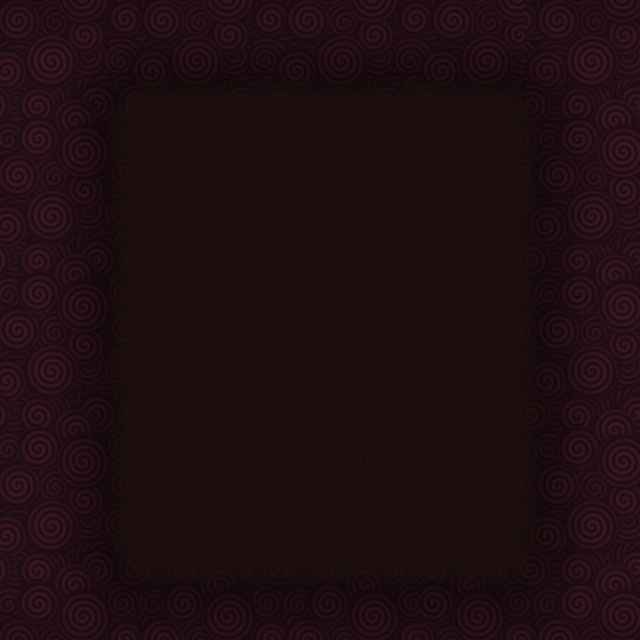
This background is drawn by a Shadertoy shader. Its source:

```glsl
// A dark plum wall of embossed, overlapping spirals around a soft, nearly black panel.
// Repeating spiral lattices lie over a cellular bed of arcs; the distance to a
// rounded box drives the panel, its shadow and the brightness of the border.

const float TAU = 6.2831853;
const vec2 TILE = vec2(0.2266, 0.2422);   // period of the ornament
const float CELLS = 4.0;                  // bed cells per tile side
const float PITCH = 0.0102;               // spacing of the spiral ridges

const vec3 PANEL = vec3(0.112, 0.058, 0.058);
const vec3 SHADE = vec3(0.105, 0.043, 0.055);
const vec3 PLUM = vec3(0.190, 0.075, 0.107);
const vec3 GROOVE = vec3(0.58, 0.62, 0.72);
const vec3 RIDGE = vec3(1.24, 1.20, 1.14);

vec2 hash2(vec2 cell) {
    vec2 s = vec2(dot(cell, vec2(127.1, 311.7)), dot(cell, vec2(269.5, 183.3)));
    return fract(sin(s) * 4375.85);
}

float roundedBox(vec2 p, vec2 halfSize, float radius) {
    vec2 q = abs(p) - halfSize + radius;
    return length(max(q, 0.0)) + min(max(q.x, q.y), 0.0) - radius;
}

// Height of a spiral groove at offset d from its centre
float spiral(vec2 d, float pitch, float turn) {
    float angle = atan(d.y, d.x + 1e-6) / TAU;
    float wave = 0.5 + 0.5 * cos(TAU * (length(d) / pitch - angle + turn));
    return pow(wave, 0.8);
}

// Cellular bed: arcs around the nearest jittered centre, dark along the seams
float arcBed(vec2 p) {
    vec2 size = TILE / CELLS;
    vec2 home = floor(p / size);
    vec2 nearestOffset = vec2(0.0);
    float nearest = 1.0;
    float second = 1.0;
    for (int j = -1; j <= 1; j++) {
        for (int i = -1; i <= 1; i++) {
            vec2 cell = home + vec2(i, j);
            vec2 jitter = 0.15 + 0.7 * hash2(mod(cell, CELLS));
            vec2 d = p - (cell + jitter) * size;
            float dist = length(d);
            if (dist < nearest) {
                second = nearest;
                nearest = dist;
                nearestOffset = d;
            } else {
                second = min(second, dist);
            }
        }
    }
    float seam = smoothstep(0.0, 0.008, second - nearest);
    return spiral(nearestOffset, PITCH * 0.9, 0.2) * mix(0.25, 0.75, seam);
}

// Lays one repeated spiral disc over the relief below it
float spiralLayer(float below, vec2 p, vec2 centre, float radius, float turn, float pixel) {
    vec2 d = p - centre;
    d -= TILE * round(d / TILE);
    float r = length(d);
    float soft = max(pixel, 0.0015);
    float contact = 1.0 - 0.55 * exp(-max(r - radius, 0.0) / 0.005);
    float bevel = 1.0 - 0.35 * smoothstep(0.35, 1.0, r / radius);
    float rim = smoothstep(radius, radius - 0.004, r);
    float disc = spiral(d, PITCH, turn) * bevel * mix(0.4, 1.0, rim);
    return mix(below * contact, disc, smoothstep(radius + soft, radius - soft, r));
}

float ornament(vec2 p, float pixel) {
    float h = arcBed(p);
    // Small discs lie deepest, the two large families on top
    h = spiralLayer(h, p, vec2(0.196, 0.030), 0.028, 0.6, pixel);
    h = spiralLayer(h, p, vec2(0.010, 0.111), 0.034, 0.1, pixel);
    h = spiralLayer(h, p, vec2(0.132, 0.055), 0.031, 0.4, pixel);
    h = spiralLayer(h, p, vec2(0.028, 0.032), 0.035, 0.8, pixel);
    h = spiralLayer(h, p, vec2(0.059, 0.166), 0.029, 0.3, pixel);
    h = spiralLayer(h, p, vec2(0.212, 0.163), 0.032, 0.0, pixel);
    h = spiralLayer(h, p, vec2(0.150, 0.162), 0.031, 0.5, pixel);
    h = spiralLayer(h, p, vec2(0.117, 0.188), 0.034, 0.7, pixel);
    h = spiralLayer(h, p, vec2(0.060, 0.217), 0.033, 0.2, pixel);
    h = spiralLayer(h, p, vec2(0.081, 0.096), 0.042, 0.0, pixel);
    return spiralLayer(h, p, vec2(0.130, 0.237), 0.042, 0.5, pixel);
}

void mainImage(out vec4 fragColor, in vec2 fragCoord) {
    vec2 uv = fragCoord / iResolution.xy;
    float pixel = 1.0 / iResolution.y;

    // The ornament restarts on the right, with its seam near the panel edge
    vec2 p = vec2(uv.x, 1.0 - uv.y);
    float seamX = uv.y > 0.845 ? 0.82 : 0.66;
    p.x += 0.0625 * step(seamX, uv.x);
    float relief = ornament(p, pixel);

    // Border grows brighter away from the panel, slightly less at top and bottom
    float dist = roundedBox(uv - vec2(0.507, 0.479), vec2(0.318, 0.378), 0.045);
    float glow = smoothstep(-0.01, 0.13, dist);
    float ends = smoothstep(0.0, 0.10, min(uv.y, 1.0 - uv.y));
    vec3 wall = mix(SHADE, PLUM, glow) * mix(0.88, 1.0, ends);
    wall *= mix(GROOVE, RIDGE, relief);

    // Panel veils the ornament, leaving a faint trace
    vec3 veil = PANEL + 0.008 * (relief - 0.45);
    vec3 colour = mix(veil, wall, smoothstep(-0.025, 0.03, dist));
    fragColor = vec4(colour, 1.0);
}
```
